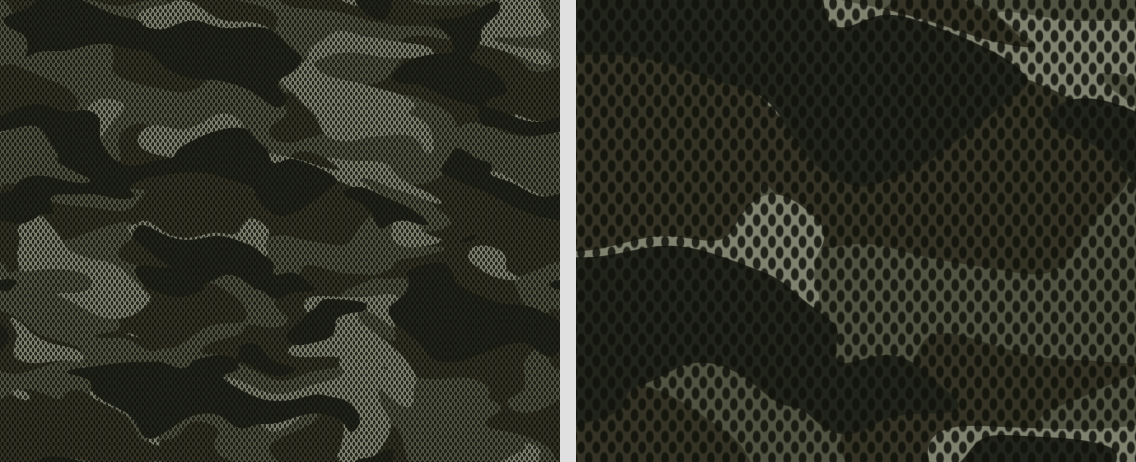
Left, the full canvas; right, a detail of the centre.
This pattern is drawn by a WebGL 2 fragment shader. Its source:

```glsl
#version 300 es
precision highp float;
// Dark woodland camouflage printed on a fine woven mesh, tiling on all sides.
// Warped, skewed gradient noise is cut into four stacked cloth colours;
// staggered oval holes are then darkened over the whole print.

#define MESH vec2(110.0, 64.0)      // holes across and up, per stagger row
#define HOLE vec2(0.25, 0.28)       // hole half size, in mesh cells
#define HOLE_DEPTH 0.84             // how far holes go to shadow
#define WARP vec2(0.13, 0.07)       // bending of the patches
#define LOBES 0.38                  // strength of the smaller outline lobes
#define BROWN_CUT 0.005             // higher cuts leave smaller patches
#define LIGHT_CUT 0.165
#define BLACK_CUT 0.145

uniform vec2 u_resolution;
out vec4 fragColor;

const vec3 GREEN = vec3(0.315, 0.325, 0.255);
const vec3 BROWN = vec3(0.205, 0.200, 0.145);
const vec3 LIGHT = vec3(0.500, 0.510, 0.440);
const vec3 BLACK = vec3(0.130, 0.140, 0.105);
const vec3 SHADOW = vec3(0.060, 0.068, 0.040);

uint scramble(uint n) {
    n = n * 747796405u + 2891336453u;
    n = ((n >> ((n >> 28) + 4u)) ^ n) * 277803737u;
    return (n >> 22) ^ n;
}

// Unit gradient at a lattice node; one tile to the right is skew rows up
vec2 gradientAt(ivec2 node, ivec2 cells, int skew, int seed) {
    int turns = int(floor(float(node.x) / float(cells.x)));
    node -= turns * ivec2(cells.x, skew);
    int row = node.y - cells.y * int(floor(float(node.y) / float(cells.y)));
    uint h = scramble(uint(node.x) + scramble(uint(row) + scramble(uint(seed))));
    float angle = float(h & 65535u) / 65536.0 * 6.2831853;
    return vec2(cos(angle), sin(angle));
}

// Gradient noise that wraps over the unit tile, sloping down to the right
float wrapNoise(vec2 uv, ivec2 cells, int skew, int seed) {
    vec2 p = uv * vec2(cells) + vec2(0.0, float(skew) * uv.x);
    ivec2 node = ivec2(floor(p));
    vec2 f = fract(p);
    vec2 w = f * f * f * (f * (f * 6.0 - 15.0) + 10.0);
    vec4 corner;
    for (int k = 0; k < 4; k++) {
        ivec2 offset = ivec2(k & 1, k >> 1);
        corner[k] = dot(gradientAt(node + offset, cells, skew, seed), f - vec2(offset));
    }
    return mix(mix(corner.x, corner.y, w.x), mix(corner.z, corner.w, w.x), w.y);
}

// Coverage of one cloth colour: broad patches with lobed outlines
float patches(vec2 uv, ivec2 cells, int skew, int seed, float cut) {
    float field = wrapNoise(uv, cells, skew, seed)
        + LOBES * wrapNoise(uv, cells * 2 + 1, skew * 2, seed + 50);
    float soft = max(fwidth(field), 0.0001) * 0.7;
    return smoothstep(cut - soft, cut + soft, field);
}

// Two interleaved grids of upright ovals
float meshHoles(vec2 uv) {
    vec2 p = uv * MESH;
    float even = length((fract(p) - 0.5) / HOLE);
    float odd = length((fract(p + 0.5) - 0.5) / HOLE);
    float soft = max(0.25, 0.45 * MESH.x / (u_resolution.x * HOLE.x));
    return 1.0 - smoothstep(1.0 - soft, 1.0 + soft, min(even, odd));
}

void main() {
    vec2 uv = gl_FragCoord.xy / u_resolution;

    // Bend the print so that patches curl and pinch
    vec2 bend = vec2(wrapNoise(uv, ivec2(6, 9), 1, 11), wrapNoise(uv, ivec2(7, 8), 1, 12));
    vec2 printUv = uv + WARP * bend;

    // Stack the dyes, darkest last
    vec3 color = GREEN;
    color = mix(color, BROWN, patches(printUv, ivec2(4, 7), 1, 21, BROWN_CUT));
    color = mix(color, LIGHT, patches(printUv, ivec2(4, 8), 3, 32, LIGHT_CUT));
    color = mix(color, BLACK, patches(printUv, ivec2(4, 8), 1, 43, BLACK_CUT));

    // Punch the mesh
    color = mix(color, SHADOW, HOLE_DEPTH * meshHoles(uv));
    fragColor = vec4(color, 1.0);
}
```
